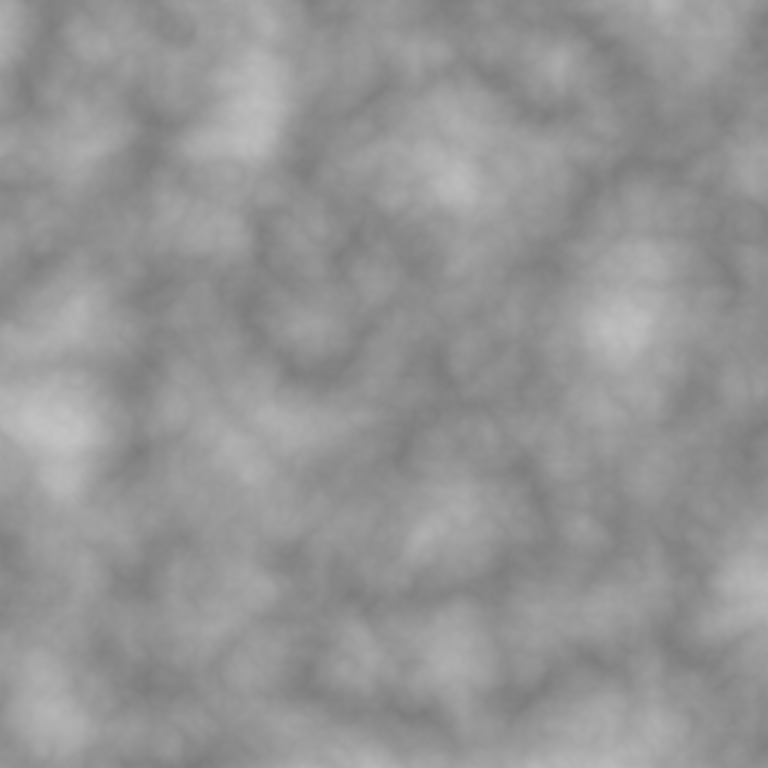
A Shadertoy shader for this texture map:

```glsl
// Soft grey billowing clouds with dark, winding creases between pale lobes.
// Layers of folded gradient noise are summed: each fold at zero makes a
// crease, and every layer is twice as fine and half as strong as the last.

const float BASE_CELLS = 4.0;    // cells of the coarsest layer across the canvas
const int   LAYERS     = 5;
const float DARK_GREY  = 0.452;  // level of a crease shared by all layers
const float CONTRAST   = 0.367;
const float TAU        = 6.2831853;

// Pseudo-random value in 0..1 for a lattice point.
float hash(vec2 p) {
    vec3 q = fract(vec3(p.xyx) * vec3(0.1031, 0.1030, 0.0973));
    q += dot(q, q.yzx + 33.33);
    return fract((q.x + q.y) * q.z);
}

// Slope at a lattice corner, projected on the offset from that corner.
float cornerRamp(vec2 corner, vec2 offset) {
    float angle = TAU * hash(corner);
    return dot(vec2(cos(angle), sin(angle)), offset);
}

// Signed gradient noise with a smooth quintic blend.
float gradientNoise(vec2 p) {
    vec2 cell = floor(p);
    vec2 f = fract(p);
    vec2 blend = f * f * f * (f * (f * 6.0 - 15.0) + 10.0);
    vec2 e = vec2(1.0, 0.0);
    float low  = mix(cornerRamp(cell, f), cornerRamp(cell + e.xy, f - e.xy), blend.x);
    float high = mix(cornerRamp(cell + e.yx, f - e.yx),
                     cornerRamp(cell + e.xx, f - e.xx), blend.x);
    return mix(low, high, blend.y);
}

// Absolute value with a rounded fold.
float softFold(float value, float softness) {
    return sqrt(value * value + softness * softness);
}

// Sum of folded layers; each is shifted so that the lattices do not line up.
float billow(vec2 p, int layers, float softness) {
    float sum = 0.0;
    float strength = 1.0;
    for (int i = 0; i < layers; i++) {
        sum += strength * softFold(gradientNoise(p), softness);
        p = p * 2.0 + vec2(17.37, 9.71);
        strength *= 0.5;
    }
    return sum;
}

void mainImage(out vec4 fragColor, in vec2 fragCoord) {
    vec2 uv = fragCoord / iResolution.y;
    float clouds = billow(uv * BASE_CELLS + vec2(31.2, 12.6), LAYERS, 0.045);
    float grey = DARK_GREY + CONTRAST * clouds;
    fragColor = vec4(vec3(grey), 1.0);
}
```
